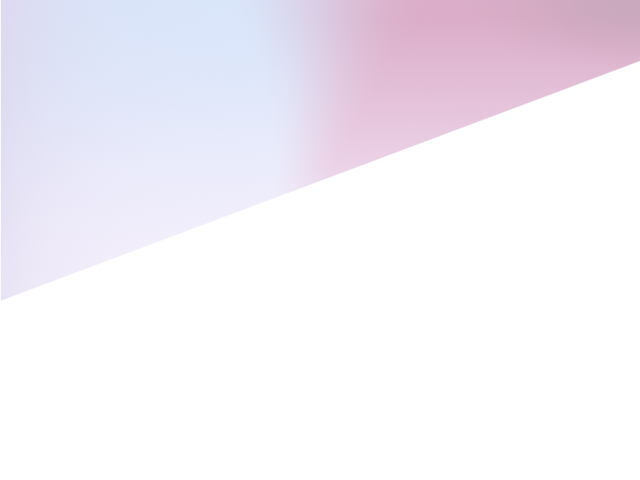
A WebGL 2 fragment shader for this background:

```glsl
#version 300 es
precision highp float;
// Pastel gradient panel above a white, slanted lower field.
// A pale blue sheet and a rose sheet meet along a curved soft seam;
// lavender haze tints the left side and grey dims the top right corner.

#define EDGE_LEFT 0.373      // height of the slanted edge at x = 0
#define EDGE_RISE 0.500      // climb of the edge across the canvas
#define SEAM_BASE 0.65       // height where the seam is narrowest
#define HAZE_WIDTH 0.10      // reach of the haze from the left side
#define CORNER_REACH 0.30    // radius of the dim corner
#define MARGIN 0.0013        // hairline of white at the left
#define GRAIN 0.003          // dither that hides colour banding

uniform vec2 u_resolution;
out vec4 fragColor;

const vec3 WHITE = vec3(1.0);
const vec3 SKY = vec3(0.85, 0.90, 0.98);
const vec3 PEARL = vec3(0.96, 0.94, 0.99);
const vec3 LAVENDER = vec3(0.87, 0.85, 0.935);
const vec3 ROSE = vec3(0.86, 0.68, 0.785);
const vec3 BLUSH = vec3(0.93, 0.84, 0.92);
const vec3 DUSK = vec3(0.79, 0.66, 0.74);

float hash(vec2 p) {
    return fract(sin(dot(p, vec2(12.9898, 78.233))) * 43758.5453);
}

// Cool left sheet: pearl below, sky above, haze along the side.
vec3 coolSheet(vec2 uv) {
    float height = smoothstep(0.38, 1.04, uv.y);
    vec3 color = mix(PEARL, SKY, height);
    float haze = exp(-uv.x / HAZE_WIDTH) * mix(0.55, 1.0, height);
    return mix(color, LAVENDER, haze);
}

// Warm right sheet: blush below, rose above, dim in the corner.
vec3 warmSheet(vec2 uv) {
    vec3 color = mix(BLUSH, ROSE, clamp((uv.y - 0.62) / 0.34, 0.0, 1.0));
    float corner = length((uv - 1.0) * vec2(1.0, 1.8));
    return mix(color, DUSK, 1.0 - smoothstep(0.0, CORNER_REACH, corner));
}

// The seam leans right and widens as it rises.
float seam(vec2 uv) {
    float h = clamp((uv.y - SEAM_BASE) / (1.0 - SEAM_BASE), 0.0, 1.0);
    float start = mix(0.42, 0.34, h * h);
    float end = mix(0.53, 0.68, h);
    return smoothstep(start, end, uv.x);
}

void main() {
    vec2 uv = gl_FragCoord.xy / u_resolution;
    vec3 panel = mix(coolSheet(uv), warmSheet(uv), seam(uv));
    panel += GRAIN * (hash(gl_FragCoord.xy) - 0.5);

    // Antialiased panel outline: slanted edge and left margin.
    float edge = uv.y - EDGE_LEFT - EDGE_RISE * uv.x;
    float cover = clamp(edge / fwidth(edge) + 0.5, 0.0, 1.0);
    cover *= clamp((uv.x - MARGIN) * u_resolution.x + 0.5, 0.0, 1.0);

    fragColor = vec4(mix(WHITE, panel, cover), 1.0);
}
```
